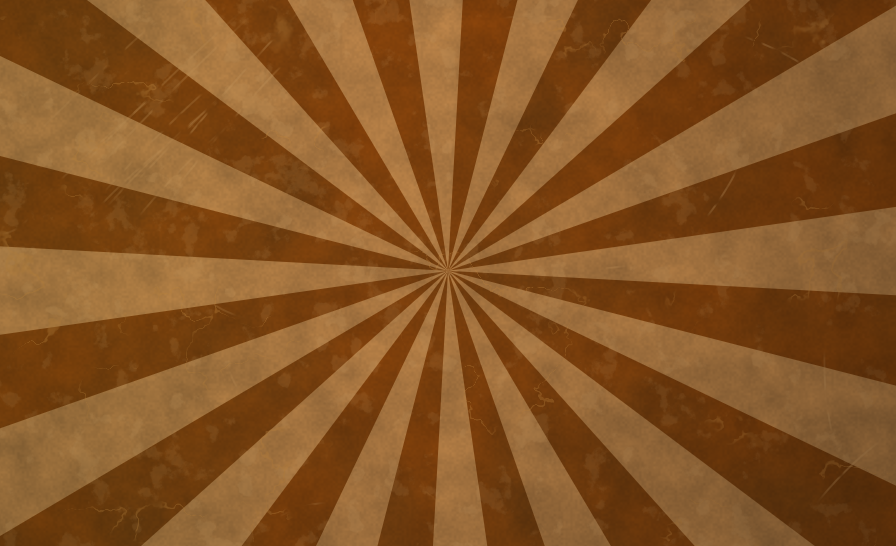
A WebGL 1 fragment shader for this background:

```glsl
precision highp float;
// Weathered sunburst: sixteen tan rays over brown, meeting near the centre.
// Rays come from a repeated angle; layered value noise adds blotches, flecks
// and cracks, looped line segments add scratches, and a soft shade darkens edges.

#define RAY_COUNT 16.0
#define RAY_TURN 0.0436
#define CENTRE vec2(0.0, 0.004)
#define DARK_BROWN vec3(0.445, 0.230, 0.046)
#define TAN vec3(0.625, 0.437, 0.240)
#define FLECK_TAN vec3(0.72, 0.54, 0.33)
#define CRACK_AMBER vec3(0.70, 0.48, 0.22)
#define MOTTLE 0.24
#define GRAIN 0.07
#define SCRATCHES 22

uniform vec2 u_resolution;

float hash(vec2 p) {
  vec3 q = fract(vec3(p.xyx) * 0.1031);
  q += dot(q, q.yzx + 33.33);
  return fract((q.x + q.y) * q.z);
}

float noise(vec2 p) {
  vec2 cell = floor(p);
  vec2 f = fract(p);
  f = f * f * (3.0 - 2.0 * f);
  return mix(mix(hash(cell), hash(cell + vec2(1.0, 0.0)), f.x),
             mix(hash(cell + vec2(0.0, 1.0)), hash(cell + 1.0), f.x), f.y);
}

float fbm(vec2 p) {
  float sum = 0.0;
  float weight = 0.5;
  for (int i = 0; i < 5; i++) {
    sum += weight * noise(p);
    p = mat2(1.6, 1.2, -1.2, 1.6) * p + 17.3;
    weight *= 0.5;
  }
  return sum / 0.97;
}

// 1 inside a light ray, 0 between rays, blended over one pixel.
float rayMask(vec2 p, float pixel) {
  float period = 6.2831853 / RAY_COUNT;
  float angle = mod(atan(p.y, p.x) - RAY_TURN + 0.5 * period, period);
  float edge = (0.25 * period - abs(angle - 0.5 * period)) * length(p);
  return clamp(edge / pixel + 0.5, 0.0, 1.0);
}

// Thin line around a centre, fading towards both ends.
float scratch(vec2 p, vec2 middle, float angle, float halfLength, float pixel) {
  vec2 dir = vec2(cos(angle), sin(angle));
  vec2 q = p - middle;
  float along = dot(q, dir) / halfLength;
  float across = abs(dot(q, vec2(-dir.y, dir.x)) + 0.006 * along * along);
  float line = 1.0 - smoothstep(0.0005, 0.0012 + pixel, across);
  return line * (1.0 - smoothstep(0.5, 1.0, abs(along)));
}

// A diagonal bundle at upper left, with short strays elsewhere.
float scratchLayer(vec2 p, float pixel) {
  float sum = 0.0;
  for (int i = 0; i < SCRATCHES; i++) {
    float id = float(i);
    vec2 rnd = vec2(hash(vec2(id, 3.7)), hash(vec2(id, 19.1)));
    float stray = step(0.5, fract(id * 0.5) + 0.1);
    vec2 middle = mix(vec2(-0.49, 0.29) + (rnd - 0.5) * vec2(0.38, 0.28),
                      (rnd - 0.5) * vec2(1.6, 0.95), stray);
    float angle = mix(0.80 + 0.22 * (rnd.x - 0.5), 6.28 * rnd.y, stray);
    float halfLength = mix(0.10 + 0.20 * rnd.y, 0.03 + 0.06 * rnd.x, stray);
    sum += scratch(p, middle, angle, halfLength, pixel) * (0.4 + 0.6 * rnd.x);
  }
  return min(sum, 1.0) * smoothstep(0.25, 0.65, noise(p * 60.0));
}

// Broken, winding veins along the middle level of a noise field.
float cracks(vec2 p, float pixel) {
  vec2 warp = vec2(fbm(p * 13.0), fbm(p * 13.0 + 41.0)) - 0.5;
  float vein = abs(noise(p * 10.0 + 2.0 * warp) - 0.5);
  float patches = smoothstep(0.52, 0.68, fbm(p * 9.0 + 8.0));
  return (1.0 - smoothstep(0.004, 0.022 + 4.0 * pixel, vein)) * patches;
}

void main() {
  float pixel = 1.0 / u_resolution.y;
  vec2 p = (gl_FragCoord.xy - 0.5 * u_resolution) * pixel;
  float ray = rayMask(p - CENTRE, pixel);
  vec3 color = mix(DARK_BROWN, TAN, ray);

  // Worn paper: broad blotches, rusty stains and fine grain.
  float blotch = fbm(p * 22.0 + 5.0) - 0.5;
  float stain = fbm(p * 7.0 + 30.0) - 0.5;
  float grain = noise(p * 230.0) - 0.5;
  color *= 1.0 + MOTTLE * (blotch + 0.5 * stain) + GRAIN * grain;
  color += vec3(0.05, -0.01, -0.03) * stain * (1.0 - ray);

  // Light damage on top.
  float flecks = smoothstep(0.60, 0.72, fbm(p * 30.0 + 70.0));
  color = mix(color, FLECK_TAN, flecks * mix(0.16, 0.30, ray));
  color = mix(color, CRACK_AMBER, 0.36 * cracks(p, pixel));
  color = mix(color, FLECK_TAN, 0.42 * scratchLayer(p, pixel));

  // Shade falls off to the right, the bottom and the corners.
  float shade = 1.05 - 0.13 * smoothstep(-0.1, 0.8, p.x);
  shade -= 0.08 * smoothstep(0.35, 0.95, length(p));
  shade -= 0.07 * (1.0 - smoothstep(-0.5, 0.1, p.y));
  color.g += 0.012 * (1.0 - smoothstep(-0.7, -0.1, p.x));
  gl_FragColor = vec4(color * shade, 1.0);
}
```
